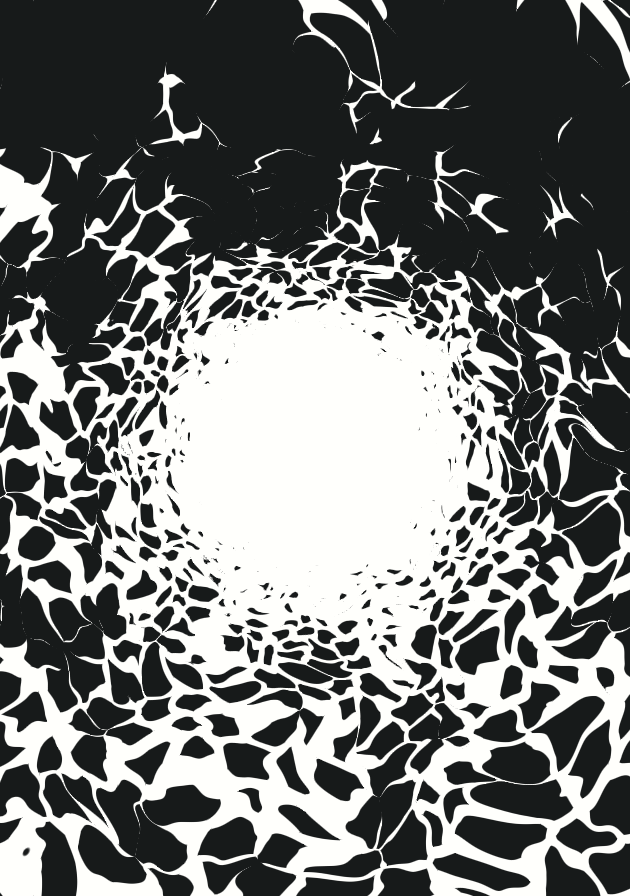
A Shadertoy shader for this background:

```glsl
const float TAU = 6.2831853;
const float CELLS = 50.0; // cells around one full turn

vec2 hash22(vec2 p) {
    vec3 h = fract(p.xyx * vec3(0.1031, 0.1030, 0.0973));
    h += dot(h, h.yzx + 33.33);
    return fract((h.xx + h.yz) * h.zy);
}

// Two-channel value noise that repeats along x
vec2 noise(vec2 p, float period) {
    vec2 i = floor(p), f = fract(p);
    f = f * f * (3.0 - 2.0 * f);
    float x0 = mod(i.x, period), x1 = mod(i.x + 1.0, period);
    return mix(mix(hash22(vec2(x0, i.y)), hash22(vec2(x1, i.y)), f.x),
               mix(hash22(vec2(x0, i.y + 1.0)), hash22(vec2(x1, i.y + 1.0)), f.x), f.y);
}

// Gap between the two nearest cell centres: zero along the cell borders
float cellRidge(vec2 p) {
    vec2 i = floor(p), f = fract(p);
    float nearest = 9.0, second = 9.0;
    for (int y = -1; y <= 1; y++)
    for (int x = -1; x <= 1; x++) {
        vec2 o = vec2(x, y), id = i + o;
        id.x = mod(id.x, CELLS);
        float d = length(o + 0.1 + 0.8 * hash22(id + 7.0) - f);
        second = min(second, max(nearest, d));
        nearest = min(nearest, d);
    }
    return second - nearest;
}

void mainImage(out vec4 fragColor, in vec2 fragCoord) {
    vec2 p = (fragCoord - 0.5 * iResolution.xy) / iResolution.x;
    float r = max(length(p), 0.05);
    float down = -p.y / r;

    // Tunnel coordinates: cells grow away from the centre
    vec2 q = vec2(atan(p.x, p.y) / TAU * CELLS, -18.0 * pow(r, -0.4));
    q += 1.5 * (noise(q * 0.5, CELLS * 0.5) - 0.5);
    q += 0.5 * (noise(q * 2.0 + vec2(0.0, 17.0), CELLS * 2.0) - 0.5);

    // Broken, ragged borders
    float field = cellRidge(q);
    field += 0.5 * (noise(q + vec2(0.0, 41.0), CELLS).x - 0.5);
    field += 0.18 * (noise(q * 3.0 + vec2(0.0, 83.0), CELLS * 3.0).x - 0.5);

    // Light swells toward the core and the lower half
    float light = 0.12 + 0.11 * down + exp(-14.0 * (r - 0.18));
    float edge = clamp(0.6 * fwidth(field), 0.005, 0.3);
    float lit = 1.0 - smoothstep(-edge, edge, field - light);

    vec3 ink = vec3(0.09, 0.10, 0.10);
    vec3 paper = vec3(1.0, 1.0, 0.99);
    fragColor = vec4(mix(ink, paper, lit), 1.0);
}
```
